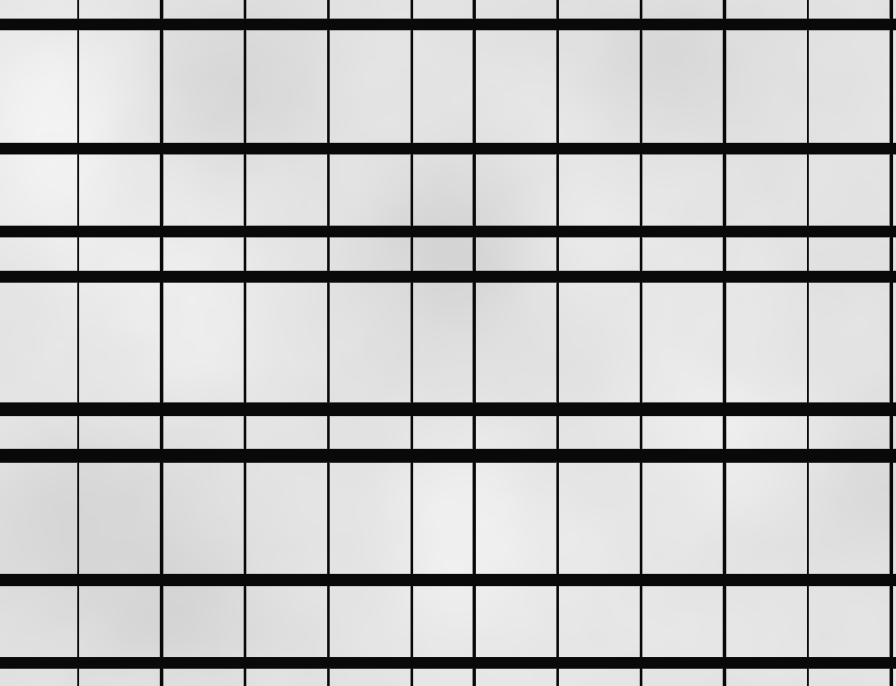
Reproduce this pattern procedurally as a WebGL 2 fragment shader.

```glsl
#version 300 es
precision highp float;
// Black plaid grid: thin uneven columns and heavy rows over softly clouded pale paper.

// Lengths are in column widths, measured from the upper left corner.
#define SIZE vec2(10.741, 8.252)
#define FIRST_COLUMN 0.937
#define COLUMN_SHIFT 0.252
#define FIRST_ROW 0.294
#define ROW_PERIOD 5.189
#define ROW_WIDTH 0.140
#define ROW_SWELL 0.028
#define PAPER 0.893
#define GRAIN 0.045
#define INK vec3(0.036, 0.037, 0.036)

uniform vec2 u_resolution;
out vec4 fragColor;

// Row offsets inside one vertical repeat
const float rowOffset[5] = float[5](0.0, 1.494, 2.491, 3.035, 4.629);

// Column line widths, cycling every nine lines
const float columnWidth[9] = float[9](
    0.022, 0.042, 0.031, 0.031, 0.031, 0.040, 0.031, 0.031, 0.042);

// Broad light and dark patches: centre x, centre y, strength
const vec3 patches[12] = vec3[12](
    vec3(0.6, 1.0, 0.050), vec3(2.7, 1.0, -0.050), vec3(8.0, 0.7, -0.040),
    vec3(5.3, 2.9, -0.060), vec3(2.5, 3.6, 0.035), vec3(0.8, 6.4, -0.055),
    vec3(2.2, 7.3, -0.045), vec3(5.5, 6.6, 0.045), vec3(8.6, 5.2, 0.035),
    vec3(10.5, 6.0, -0.045), vec3(0.6, 2.4, 0.040), vec3(7.5, 2.6, 0.025));

float hash(vec2 p) {
    return fract(sin(dot(p, vec2(127.1, 311.7))) * 43758.5453);
}

float noise(vec2 p) {
    vec2 cell = floor(p), f = fract(p);
    f = f * f * (3.0 - 2.0 * f);
    return mix(mix(hash(cell), hash(cell + vec2(1, 0)), f.x),
               mix(hash(cell + vec2(0, 1)), hash(cell + vec2(1, 1)), f.x), f.y);
}

float fbm(vec2 p) {
    float sum = 0.0, amplitude = 0.5;
    for (int i = 0; i < 4; i++) {
        sum += amplitude * noise(p);
        p = p * 2.03 + 7.1;
        amplitude *= 0.5;
    }
    return sum;
}

// Antialiased coverage of a line at a given distance from its centre
float line(float dist, float width, float pixel) {
    return clamp((0.5 * width - abs(dist)) / pixel + 0.5, 0.0, 1.0);
}

float paperTone(vec2 p) {
    float tone = PAPER + GRAIN * (fbm(p * 0.9) - 0.47);
    for (int i = 0; i < 12; i++) {
        vec2 d = p - patches[i].xy;
        tone += patches[i].z * exp(-0.8 * dot(d, d));
    }
    return tone;
}

float columns(float x, float pixel) {
    float ink = 0.0;
    for (int i = 0; i < 11; i++) {
        // The sixth column is narrower, pulling later lines to the left
        float centre = FIRST_COLUMN + float(i) - (i > 4 ? COLUMN_SHIFT : 0.0);
        ink = max(ink, line(x - centre, columnWidth[i % 9], pixel));
    }
    return ink;
}

float rows(float y, float pixel) {
    float ink = 0.0;
    for (int i = 0; i < 10; i++) {
        float centre = FIRST_ROW + rowOffset[i % 5] + ROW_PERIOD * float(i / 5);
        // Rows grow heavier a little below the middle
        float fromPeak = (centre - 5.38) / 1.4;
        float width = ROW_WIDTH + ROW_SWELL * exp(-fromPeak * fromPeak);
        ink = max(ink, line(y - centre, width, pixel));
    }
    return ink;
}

void main() {
    vec2 uv = gl_FragCoord.xy / u_resolution;
    vec2 p = vec2(uv.x, 1.0 - uv.y) * SIZE;
    vec2 pixel = SIZE / u_resolution;

    float ink = max(columns(p.x, pixel.x), rows(p.y, pixel.y));
    fragColor = vec4(mix(vec3(paperTone(p)), INK, ink), 1.0);
}
```
